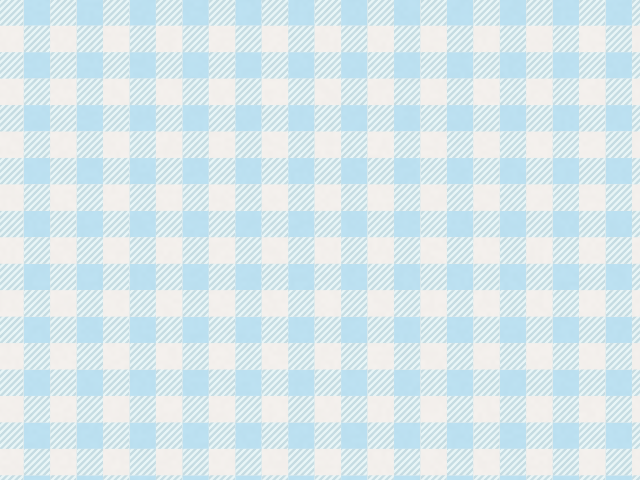
Reproduce this pattern procedurally as a Shadertoy shader.

```glsl
// Pale blue gingham: equal warp and weft bands cross to give blue and cream squares,
// and 45 degree twill lines fill the squares where only one band is blue.
// Bands and lines are folded distances; value noise adds faint cloth mottling.

float hash(vec2 p) {
    vec3 q = fract(vec3(p.xyx) * 0.1031);
    q += dot(q, q.yzx + 33.33);
    return fract((q.x + q.y) * q.z);
}

float valueNoise(vec2 p) {
    vec2 cell = floor(p);
    vec2 f = fract(p);
    f = f * f * (3.0 - 2.0 * f);
    return mix(mix(hash(cell), hash(cell + vec2(1.0, 0.0)), f.x),
               mix(hash(cell + vec2(0.0, 1.0)), hash(cell + 1.0), f.x), f.y);
}

// Distance to the nearest whole number, 0 to 0.5
vec2 fold(vec2 p) {
    return abs(fract(p + 0.5) - 0.5);
}

void mainImage(out vec4 fragColor, in vec2 fragCoord) {
    // Canvas heights, measured from the top left
    vec2 uv = vec2(fragCoord.x, iResolution.y - fragCoord.y) / iResolution.y;
    vec2 cloth = (uv - vec2(0.0769, 0.0260)) / 0.1102;
    float pixel = 1.0 / (0.1102 * iResolution.y);

    // Blue bands: x is warp, y is weft
    float soft = max(0.012, 0.6 * pixel);
    vec2 band = 1.0 - smoothstep(0.25 - soft, 0.25 + soft, fold(cloth));
    float bothBlue = band.x * band.y;
    float oneBlue = band.x + band.y - 2.0 * bothBlue;

    // Twill lines rise to the right and swap where the weft carries the blue
    float lineSoft = clamp(5.6 * pixel, 0.11, 0.25);
    float lineDistance = fold(vec2(8.0 * (cloth.x + cloth.y))).x;
    float twill = 1.0 - smoothstep(0.25 - lineSoft, 0.25 + lineSoft, lineDistance);
    twill = mix(1.0 - twill, twill, band.x);

    vec3 cream = vec3(0.952, 0.938, 0.925);
    vec3 blue = vec3(0.735, 0.878, 0.942);
    vec3 paleThread = vec3(0.910, 0.960, 0.965);
    vec3 greyBlueThread = vec3(0.775, 0.863, 0.888);

    vec3 color = mix(cream, blue, bothBlue);
    color = mix(color, mix(paleThread, greyBlueThread, twill), oneBlue);

    // Faint uneven dye
    color += 0.012 * (valueNoise(uv * 110.0) - 0.5);
    fragColor = vec4(color, 1.0);
}
```
